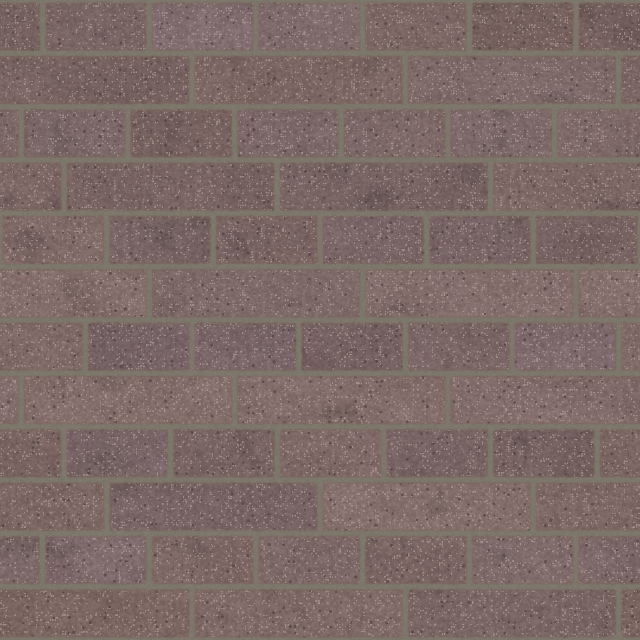
This texture is drawn by a three.js fragment shader. Its source:

```glsl
#define ROWS 12.0
#define HEADERS 6.0
#define STRETCHERS 3.0
#define JOINT 0.0092
#define CORNER 0.0028
#define ROUGHNESS 0.0020
#define SOFTNESS 0.0011
#define GRAIN_SCALE 270.0
#define GRAIN_DEPTH 0.115
#define SPECK_AMOUNT 0.17
#define PIT_AMOUNT 0.09
#define BRICK_VARIATION 0.62

varying vec2 vUv;

const vec3 darkClay = vec3(0.440, 0.362, 0.358);
const vec3 lightClay = vec3(0.525, 0.440, 0.438);
const vec3 mortarColor = vec3(0.490, 0.466, 0.420);
const vec3 speckColor = vec3(0.720, 0.655, 0.630);
const vec3 pitColor = vec3(0.300, 0.255, 0.260);
const vec3 rimColor = vec3(0.500, 0.385, 0.345);

float hash(vec2 p) {
  return fract(sin(dot(p, vec2(127.1, 311.7))) * 43758.5453);
}

float noise(vec2 p) {
  vec2 i = floor(p);
  vec2 f = fract(p);
  f = f * f * (3.0 - 2.0 * f);
  float low = mix(hash(i), hash(i + vec2(1.0, 0.0)), f.x);
  float high = mix(hash(i + vec2(0.0, 1.0)), hash(i + 1.0), f.x);
  return mix(low, high, f.y);
}

float fbm(vec2 p) {
  float sum = 0.0;
  float weight = 0.5;
  for (int i = 0; i < 4; i++) {
    sum += weight * noise(p);
    p = p * 2.03 + 17.3;
    weight *= 0.5;
  }
  return sum / 0.9375;
}

// One randomly placed dot in some of the grid cells
float dots(vec2 p, float amount, float radius) {
  vec2 cell = floor(p);
  vec2 center = 0.3 + 0.4 * vec2(hash(cell + 3.7), hash(cell + 9.2));
  float present = step(hash(cell + 21.4), amount);
  float size = radius * (0.7 + 0.6 * hash(cell + 5.1));
  return present * (1.0 - smoothstep(size * 0.4, size, length(fract(p) - center)));
}

float roundedBox(vec2 p, vec2 halfSize, float radius) {
  vec2 q = abs(p) - halfSize + radius;
  return length(max(q, 0.0)) + min(max(q.x, q.y), 0.0) - radius;
}

void main() {
  // Alternating header and stretcher courses, counted from the top
  float y = (1.0 - vUv.y) * ROWS;
  float row = floor(y);
  float pair = floor(row * 0.5);
  float isStretcher = mod(row, 2.0);
  float count = mix(HEADERS, STRETCHERS, isStretcher);
  float shift = mix(0.4 - 0.2 * pair, 0.9 - 0.6 * pair, isStretcher);
  float x = vUv.x * count - shift;
  vec2 brickId = vec2(mod(floor(x + 0.0001), count), row);

  // Brick outline with slightly crumbled edges
  vec2 size = vec2(1.0 / count, 1.0 / ROWS);
  vec2 local = (vec2(fract(x), fract(y)) - 0.5) * size;
  float edge = roundedBox(local, 0.5 * (size - JOINT), CORNER);
  edge += (noise(vUv * 210.0) - 0.5) * ROUGHNESS;
  float brickMask = 1.0 - smoothstep(-SOFTNESS, SOFTNESS, edge);

  // Tone and hue of each brick, with soft staining
  float tone = hash(brickId + 4.3);
  float hue = hash(brickId + 31.9) - 0.5;
  vec2 stainUv = vUv + brickId * 1.37;
  float stain = fbm(stainUv * vec2(13.0, 17.0));
  float level = 0.54 + (tone - 0.5) * BRICK_VARIATION + (stain - 0.5) * 0.65;
  level += mix(-0.07, 0.09, isStretcher);
  vec3 brick = mix(darkClay, lightClay, level);
  brick += vec3(0.004, -0.002, -0.020) * (hue + 0.4 * isStretcher - 0.15);
  float smudge = smoothstep(0.62, 0.82, fbm(stainUv * 19.0 + 40.0));
  brick *= 1.0 - 0.10 * smudge;

  // Sandy grain, pale specks and dark pits
  float grain = noise(vUv * GRAIN_SCALE) * 0.6 + noise(vUv * GRAIN_SCALE * 1.9 + 8.0) * 0.4;
  brick += (grain - 0.5) * GRAIN_DEPTH;
  float specks = dots(vUv * GRAIN_SCALE, SPECK_AMOUNT, 0.48);
  brick = mix(brick, speckColor, 0.62 * specks);
  float pits = dots(vUv * 125.0 + 6.0, PIT_AMOUNT, 0.34);
  brick = mix(brick, pitColor, 0.70 * pits);

  // Warm, worn rim
  float rim = smoothstep(-0.0035, -0.0005, edge);
  brick = mix(brick, rimColor, 0.40 * rim);

  // Fine mortar with a faint shadow beside the bricks
  vec3 mortar = mortarColor + (noise(vUv * 330.0) - 0.5) * 0.025;
  mortar *= 1.0 - 0.05 * (1.0 - smoothstep(0.0, 0.0025, edge));

  gl_FragColor = vec4(mix(mortar, brick, brickMask), 1.0);
}
```
